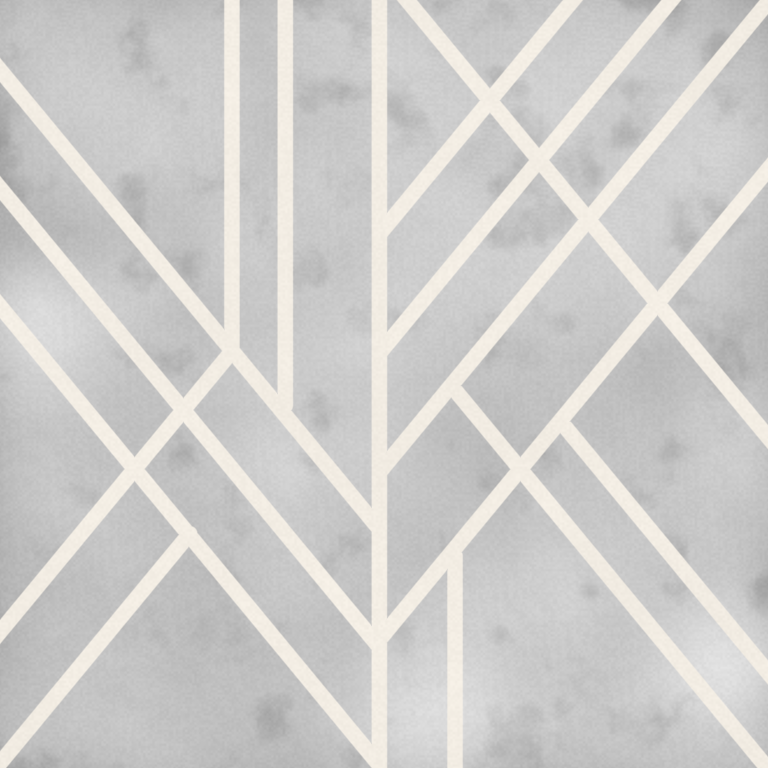
This background is drawn by a WebGL 1 fragment shader. Its source:

```glsl
precision highp float;
uniform vec2 u_resolution;

const float SLOPE = 1.21;
const float HALF_WIDTH = 0.0101;
const float BAR_X = 0.494;
const vec3 CREAM = vec3(0.952, 0.930, 0.893);

float hash(vec2 p) {
  return fract(sin(dot(p, vec2(127.1, 311.7))) * 43758.5453);
}

float noise(vec2 p) {
  vec2 cell = floor(p);
  vec2 f = fract(p);
  f = f * f * (3.0 - 2.0 * f);
  float low = mix(hash(cell), hash(cell + vec2(1.0, 0.0)), f.x);
  float high = mix(hash(cell + vec2(0.0, 1.0)), hash(cell + vec2(1.0)), f.x);
  return mix(low, high, f.y);
}

float fbm(vec2 p) {
  float sum = 0.0;
  float weight = 0.5;
  for (int i = 0; i < 5; i++) {
    sum += weight * noise(p);
    p = mat2(1.6, 1.2, -1.2, 1.6) * p + 7.3;
    weight *= 0.5;
  }
  return sum;
}

// Soft round glow
float glow(vec2 p, vec2 center, vec2 radius) {
  vec2 d = (p - center) / radius;
  return exp(-dot(d, d));
}

float segment(vec2 p, vec2 a, vec2 b) {
  vec2 ab = b - a;
  float t = clamp(dot(p - a, ab) / dot(ab, ab), 0.0, 1.0);
  return length(p - a - ab * t);
}

float slanted(vec2 p, vec2 start, float run, float slope) {
  return segment(p, start, start + run * vec2(1.0, slope));
}

float upright(vec2 p, float x, float bottom, float top) {
  return segment(p, vec2(x, bottom), vec2(x, top));
}

// Distance to the center lines of the inlay
float inlay(vec2 p) {
  float d = upright(p, BAR_X, -0.1, 1.1);
  d = min(d, upright(p, 0.302, 0.544, 1.1));
  d = min(d, upright(p, 0.3715, 0.472, 1.1));
  d = min(d, upright(p, 0.5925, -0.1, 0.276));

  // Three parallels on each side of the bar
  for (int i = 0; i < 3; i++) {
    float k = float(i);
    d = min(d, slanted(p, vec2(-0.02, 0.933 - 0.1537 * k), 0.514, -SLOPE));
    d = min(d, slanted(p, vec2(BAR_X, 0.695 - 0.155 * k), 0.55, SLOPE));
  }

  // Rising strips
  d = min(d, slanted(p, vec2(-0.02, 0.153), 0.322, SLOPE));
  d = min(d, slanted(p, vec2(-0.02, -0.018), 0.267, SLOPE));
  d = min(d, slanted(p, vec2(BAR_X, 0.167), 0.55, SLOPE));

  // Falling strips on the right
  d = min(d, slanted(p, vec2(0.514, 1.019), 0.52, -SLOPE));
  d = min(d, slanted(p, vec2(0.5925, 0.492), 0.44, -SLOPE));
  return min(d, slanted(p, vec2(0.737, 0.4427), 0.3, -SLOPE));
}

float marble(vec2 p, float grain) {
  float clouds = fbm(p * 5.0 + 3.0) - 0.48;
  float mottle = smoothstep(0.52, 0.85, fbm(p * 17.0 + 21.0));
  float shade = 0.785 + 0.15 * clouds - 0.09 * mottle;

  // Pale clouds
  shade += 0.09 * glow(p, vec2(0.06, 0.58), vec2(0.13, 0.07));
  shade += 0.10 * glow(p, vec2(0.95, 0.14), vec2(0.10, 0.07));
  shade += 0.08 * glow(p, vec2(0.54, 0.08), vec2(0.09, 0.10));
  shade += 0.04 * glow(p, vec2(0.20, 0.85), vec2(0.12, 0.14));
  shade += 0.04 * glow(p, vec2(0.66, 0.18), vec2(0.10, 0.10));

  // Dark clouds
  shade -= 0.06 * glow(p, vec2(0.07, 0.70), vec2(0.10, 0.05));
  shade -= 0.05 * glow(p, vec2(0.88, 0.52), vec2(0.10, 0.07));
  shade -= 0.04 * glow(p, vec2(0.60, 0.47), vec2(0.12, 0.15));
  shade -= 0.04 * glow(p, vec2(0.35, 0.90), vec2(0.05, 0.15));

  // Darkened border
  vec2 edge = min(p, 1.0 - p);
  shade -= 0.06 * exp(-edge.x * 28.0) + 0.04 * exp(-edge.y * 28.0);
  return shade + 0.035 * grain;
}

void main() {
  vec2 p = gl_FragCoord.xy / u_resolution;
  float pixel = 1.0 / min(u_resolution.x, u_resolution.y);
  float grain = noise(p * 330.0) - 0.5;

  vec3 stone = vec3(marble(p, grain));
  vec3 strip = CREAM + 0.025 * grain + 0.03 * (fbm(p * 9.0) - 0.48);
  float cover = 1.0 - smoothstep(-pixel, pixel, inlay(p) - HALF_WIDTH);
  gl_FragColor = vec4(mix(stone, strip, cover), 1.0);
}
```
